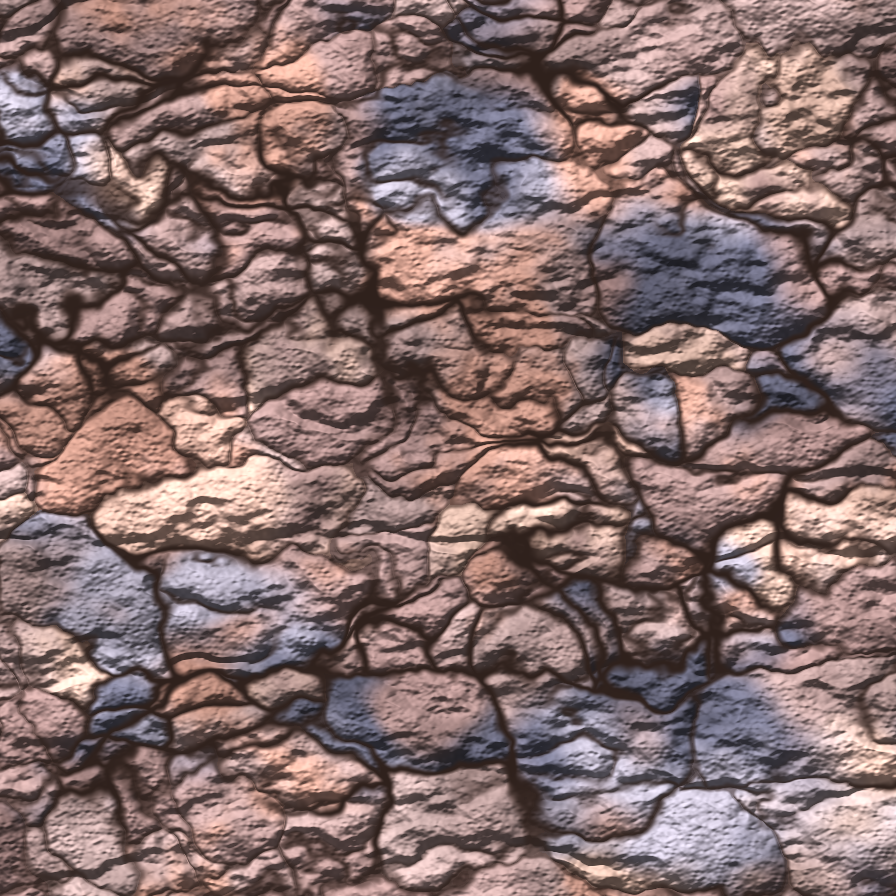
A Shadertoy shader for this texture:

```glsl
// A rough stone wall: strongly warped cells of two sizes form the ragged stones.
// A height field of domes, folds and grain is lit from the upper left, thin cracks
// and creases fade in and out, and soft stains of rust, cream and slate tint it.

const vec3 MAUVE = vec3(0.56, 0.435, 0.425);
const vec3 ASH   = vec3(0.70, 0.58, 0.57);
const vec3 RUST  = vec3(0.76, 0.52, 0.44);
const vec3 CREAM = vec3(0.90, 0.73, 0.66);
const vec3 SLATE = vec3(0.32, 0.32, 0.39);
const vec3 PALE_BLUE = vec3(0.62, 0.59, 0.66);
const vec3 CRACK = vec3(0.165, 0.115, 0.098);

float hash(vec2 p) {
    return fract(sin(dot(p, vec2(127.1, 311.7))) * 43758.5453);
}

vec2 hash2(vec2 p) {
    return vec2(hash(p), hash(p + vec2(41.3, 17.9)));
}

float noise(vec2 p) {
    vec2 i = floor(p), f = fract(p);
    f = f * f * (3.0 - 2.0 * f);
    float low = mix(hash(i), hash(i + vec2(1, 0)), f.x);
    float high = mix(hash(i + vec2(0, 1)), hash(i + vec2(1, 1)), f.x);
    return mix(low, high, f.y);
}

float fbm(vec2 p, int octaves) {
    float sum = 0.0, amp = 0.5;
    for (int i = 0; i < octaves; i++) {
        sum += amp * noise(p);
        p = mat2(1.6, 1.2, -1.2, 1.6) * p + 7.3;
        amp *= 0.5;
    }
    return sum;
}

float smoothMin(float a, float b, float k) {
    float h = max(k - abs(a - b), 0.0) / k;
    return min(a, b) - 0.25 * h * h * k;
}

// Rounded cells: x = distance to the border, yz = cell id
vec3 cells(vec2 p) {
    vec2 base = floor(p), nearest = vec2(0), id = base;
    float best = 1e3, edge = 1.0;
    for (int y = -1; y <= 1; y++)
    for (int x = -1; x <= 1; x++) {
        vec2 c = base + vec2(x, y);
        vec2 r = c + 0.08 + 0.84 * hash2(c) - p;
        if (dot(r, r) < best) { best = dot(r, r); nearest = r; id = c; }
    }
    for (int y = -2; y <= 2; y++)
    for (int x = -2; x <= 2; x++) {
        vec2 c = id + vec2(x, y);
        vec2 r = c + 0.08 + 0.84 * hash2(c) - p;
        vec2 gap = r - nearest;
        if (dot(gap, gap) > 1e-4)
            edge = smoothMin(edge, dot(0.5 * (r + nearest), normalize(gap)), 0.1);
    }
    return vec3(edge, id);
}

// Large stones, some of them broken into small ones
vec3 stones(vec2 uv) {
    vec2 warp = vec2(fbm(uv * 7.0, 3), fbm(uv * 7.0 + 31.0, 3)) - 0.45;
    vec2 ragged = vec2(fbm(uv * 27.0 + 5.0, 3), fbm(uv * 27.0 + 63.0, 3)) - 0.45;
    vec2 p = uv + vec2(0.19, 0.13) * warp + vec2(0.045, 0.038) * ragged;
    vec3 big = cells(p * vec2(4.8, 7.6) + 3.0);
    vec3 small = cells(p * vec2(10.0, 14.0) + 17.0);
    big.x /= 6.0;
    small.x /= 12.0;
    if (hash(big.yz + 5.0) < 0.48)
        return vec3(smoothMin(big.x, small.x, 0.006), small.yz + 60.0);
    return big;
}

// Distance-like value that falls to zero along wandering creases
float crease(vec2 uv) {
    return abs(fbm(uv * vec2(8.0, 14.0) + 15.0, 4) - 0.47);
}

float relief(vec2 uv, vec3 stone) {
    float dome = 0.015 * (1.0 - exp(-max(stone.x, 0.0) * 60.0));
    float folds = 0.016 * smoothstep(0.0, 0.12, crease(uv));
    float lumps = 0.030 * fbm(uv * vec2(11.0, 18.0) + 9.0, 3);
    float chips = 0.009 * fbm(uv * vec2(44.0, 66.0), 3);
    vec2 slant = vec2(uv.x + uv.y, (uv.y - 0.5 * uv.x) * 1.8);
    return dome + folds + lumps + chips + 0.0024 * noise(slant * 150.0);
}

vec3 stoneColor(vec2 uv, vec2 id) {
    float pick = hash(id + 2.0);
    float stain = fbm(uv * 9.0 + 50.0, 4);
    float region = fbm(uv * vec2(4.0, 6.0) + 23.0, 3);
    vec3 color = mix(MAUVE, ASH, smoothstep(0.2, 0.75, hash(id + 8.0) * 0.4 + stain * 0.6));
    color = mix(color, RUST, 0.75 * smoothstep(0.48, 0.66, stain + 0.14 * (pick - 0.5)));
    color = mix(color, CREAM, 0.9 * smoothstep(0.82, 0.95, pick) * smoothstep(0.28, 0.6, stain));
    float blue = smoothstep(0.64, 0.75, hash(id + 13.0) * 0.3 + region);
    vec3 slate = mix(SLATE, PALE_BLUE, smoothstep(0.4, 0.7, stain + 0.25 * (pick - 0.4)));
    return mix(color, slate, blue);
}

void mainImage(out vec4 fragColor, in vec2 fragCoord) {
    vec2 uv = fragCoord / iResolution.y;
    vec2 e = vec2(0.0018, 0.0);
    vec3 stone = stones(uv);

    // Relief lighting
    float h = relief(uv, stone);
    float hx = relief(uv + e.xy, stones(uv + e.xy));
    float hy = relief(uv + e.yx, stones(uv + e.yx));
    vec3 normal = normalize(vec3(h - hx, h - hy, e.x));
    float light = max(dot(normal, normalize(vec3(-0.35, 0.8, 0.75))), 0.0);
    vec3 color = stoneColor(uv, stone.yz) * (0.40 + 1.08 * light);

    // Broad hollows and fine speckle
    color *= mix(0.78, 1.1, smoothstep(0.25, 0.6, fbm(uv * vec2(8.0, 13.0) + 70.0, 4)));
    color *= 0.92 + 0.16 * noise(uv * 230.0);

    // Cracks of uneven width, and creases that come and go
    float gape = smoothstep(0.2, 0.8, noise(uv * 10.0 + 4.0));
    float crack = 1.0 - smoothstep(0.0, mix(0.005, 0.012, gape), stone.x);
    float fold = 1.0 - smoothstep(0.0, 0.045, crease(uv));
    float foldDepth = 0.8 * smoothstep(0.4, 0.75, noise(uv * 9.0 + 37.0));
    color = mix(color, CRACK, max(crack * mix(0.6, 1.0, gape), fold * foldDepth));
    color *= 1.16 - 0.22 * color;
    fragColor = vec4(clamp(color, 0.0, 1.0), 1.0);
}
```
